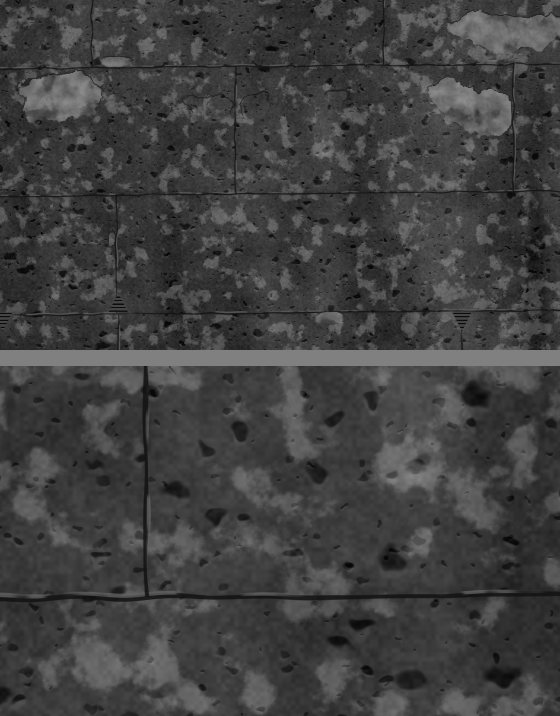
Top: the whole. Bottom: its middle third, enlarged.
Write a Shadertoy shader that draws this texture.

```glsl
#define STONE 0.212
#define PLASTER 0.45
#define MORTAR 0.40
#define SHADOW 0.07
#define JOINT_WIDTH 0.0022
#define JOINT_TILT 0.009
#define GRAIN 0.10
#define STAIN 0.13
#define PIT_DEPTH 0.13
#define VENT_SIZE 0.027

float hash(vec2 p) {
    return fract(sin(dot(p, vec2(127.1, 311.7))) * 43758.5);
}

float noise(vec2 p) {
    vec2 i = floor(p), f = fract(p);
    f = f * f * (3.0 - 2.0 * f);
    return mix(mix(hash(i), hash(i + vec2(1, 0)), f.x),
               mix(hash(i + vec2(0, 1)), hash(i + 1.0), f.x), f.y);
}

float fbm(vec2 p) {
    float sum = 0.0, amp = 0.5;
    for (int i = 0; i < 5; i++) {
        sum += amp * noise(p);
        p = mat2(1.6, 1.2, -1.2, 1.6) * p + 5.3;
        amp *= 0.5;
    }
    return sum;
}

float fill(float d, float soft) { return 1.0 - smoothstep(-soft, soft, d); }

// Scattered cavities: dark core above a faintly lit lower lip
float pits(vec2 p, float scale, float density) {
    vec2 g = p * scale, cell = floor(g);
    vec2 warp = 0.3 * (vec2(noise(g * 3.0), noise(g * 3.0 + 17.0)) - 0.5);
    float core = 0.0, lip = 0.0;
    for (int j = -1; j <= 1; j++)
    for (int i = -1; i <= 1; i++) {
        vec2 c = cell + vec2(i, j);
        if (hash(c + 7.0) > density) continue;
        vec2 d = g - c - vec2(hash(c + 1.3), hash(c + 4.7)) + warp;
        d.x *= mix(0.45, 1.0, hash(c + 9.1));
        float size = hash(c + 2.9), r = mix(0.1, 0.32, size * size);
        core = max(core, 1.0 - smoothstep(r * 0.5, r, length(d)));
        lip = max(lip, 1.0 - smoothstep(r * 0.4, r, length(d + vec2(0.0, r))));
    }
    return core - 0.35 * lip * (1.0 - core);
}

// Dark crack with broken pale mortar beside it; d is the signed distance
float joint(float tone, float d, vec2 p, float soft) {
    float wear = noise(p * 19.0), chips = noise(p * 65.0);
    float width = JOINT_WIDTH * (0.5 + wear);
    tone = mix(tone, tone * 0.8, 0.6 * exp(-abs(d) * 110.0));
    tone = mix(tone, SHADOW, 0.85 * fill(abs(d) - width, soft));
    float pale = smoothstep(0.45, 0.65, 0.55 * wear + 0.45 * chips);
    return mix(tone, MORTAR, 0.75 * pale * fill(abs(d - width) - width * 0.7, soft));
}

// Vertical weather streaks: x, width, strength
float streaks(vec2 p) {
    vec3 runs[7] = vec3[7](vec3(0.08, 0.05, -0.05), vec3(0.49, 0.05, -0.045),
        vec3(0.93, 0.05, 0.07), vec3(0.77, 0.035, 0.04), vec3(1.25, 0.08, 0.05),
        vec3(1.53, 0.035, -0.10), vec3(1.06, 0.04, -0.03));
    float sum = STAIN * (fbm(vec2(p.x * 9.0, p.y * 1.8)) - 0.48);
    float reach = 1.0 - smoothstep(0.65, 0.82, p.y);
    for (int i = 0; i < 7; i++) {
        float x = (p.x - runs[i].x + 0.04 * (fbm(p * 8.0) - 0.5)) / runs[i].y;
        sum += runs[i].z * reach * exp(-x * x) * (0.4 + noise(p * vec2(9.0, 4.0)));
    }
    return sum;
}

// Broken plaster: centre and radii, then taper, shear and paleness
float patches(float tone, vec2 p, float soft) {
    vec4 spots[9] = vec4[9](vec4(0.175, 0.722, 0.125, 0.068), vec4(1.45, 0.905, 0.138, 0.058),
        vec4(1.365, 0.682, 0.125, 0.066), vec4(0.335, 0.825, 0.037, 0.013),
        vec4(0.945, 0.091, 0.035, 0.017), vec4(0.32, 0.316, 0.012, 0.026),
        vec4(0.605, 0.688, 0.067, 0.035), vec4(0.722, 0.698, 0.045, 0.042),
        vec4(0.968, 0.727, 0.038, 0.019));
    vec3 traits[9] = vec3[9](vec3(0.0, -0.1, 1), vec3(0.4, 0.0, 0.9), vec3(0.25, 0.45, 0.95),
        vec3(0, 0, 0.8), vec3(0, 0, 0.8), vec3(0, 0, 0.6),
        vec3(0.3, 0.0, 0.12), vec3(0.1, -0.2, 0.1), vec3(0, 0, 0.08));
    float ragged = fbm(p * 22.0) - 0.48, mottled = fbm(p * 38.0 + 4.0);
    for (int i = 0; i < 9; i++) {
        vec2 q = (p - spots[i].xy) / spots[i].zw;
        q.y += traits[i].y * q.x;
        q.x /= max(1.0 + traits[i].x * q.y, 0.3);
        vec2 cube = pow(abs(q), vec2(3.0));
        float d = (pow(cube.x + cube.y, 1.0 / 3.0) - 1.0) * spots[i].w + 0.055 * ragged * min(1.0, spots[i].w * 22.0);
        if (i == 2) d = max(d, p.x - 1.462);
        float surface = PLASTER + 0.32 * (mottled - 0.47) - 0.15 * smoothstep(0.57, 0.7, fbm(p * 15.0));
        tone = mix(tone, surface, traits[i].z * fill(d, soft + 0.001));
        float rim = fill(abs(d) - 0.0015, soft) * smoothstep(-0.8, 0.8, q.y + 5.0 * ragged);
        tone = mix(tone, SHADOW, 0.75 * rim);
    }
    return tone;
}

// Triangular slatted vents in pale mortar: centre and direction of the apex
float vents(float tone, vec2 p, float soft) {
    vec3 places[3] = vec3[3](vec3(0.338, 0.136, 1), vec3(1.32, 0.08, -1), vec3(0.008, 0.08, -1));
    for (int i = 0; i < 3; i++) {
        vec2 d = p - places[i].xy;
        float y = d.y * places[i].z;
        float tri = max(abs(d.x) - 0.5 * (VENT_SIZE - y), abs(y) - VENT_SIZE);
        float halo = exp(-max(tri, 0.0) * 55.0) * (0.3 + fbm(p * 40.0));
        tone = mix(tone, 0.34, 0.55 * halo);
        float slat = smoothstep(0.25, 0.5, abs(fract(d.y / VENT_SIZE * 2.7) - 0.5) * 2.0);
        tone = mix(tone, mix(0.05, 0.27, slat), fill(tri, soft));
    }
    return tone;
}

void mainImage(out vec4 fragColor, in vec2 fragCoord) {
    vec2 p = fragCoord / iResolution.y;
    float soft = 0.75 / iResolution.y;

    // Weathered stone
    float grit = 0.6 * noise(p * 240.0) + 0.4 * noise(p * 110.0) - 0.5;
    float tone = STONE + streaks(p) + GRAIN * grit + 0.12 * (fbm(p * 14.0) - 0.48);
    float bare = exp(-6.0 * length(p - vec2(1.52, 0.04))) + exp(-7.0 * length(p - vec2(1.3, 0.9)));
    tone += 0.16 * smoothstep(0.53, 0.7, fbm(p * 32.0) + 0.12 * bare);
    tone -= PIT_DEPTH * (pits(p, 24.0, 0.4) + 0.7 * pits(p + 3.7, 55.0, 0.35));

    // Courses, each with its own offset and block length
    float levels[3] = float[3](0.100, 0.440, 0.804);
    vec2 bonds[4] = vec2[4](vec2(0.338, 0.981), vec2(0.333, 1.3), vec2(0.673, 0.794), vec2(0.2625, 0.833));
    float wobble = 0.006 * (noise(p * 23.0) - 0.5);
    int course = 0;
    for (int i = 0; i < 3; i++) {
        float d = p.y - levels[i] - JOINT_TILT * p.x + wobble;
        if (d > 0.0) course++;
        tone = joint(tone, d, p, soft);
    }
    vec2 bond = bonds[course];
    float side = mod(p.x - bond.x + 0.5 * bond.y, bond.y) - 0.5 * bond.y;
    tone = joint(tone, side + wobble, p + 5.0, soft);

    tone = patches(tone, p, soft);
    tone = vents(tone, p, soft);
    fragColor = vec4(vec3(clamp(tone, 0.03, 0.6)), 1.0);
}
```
